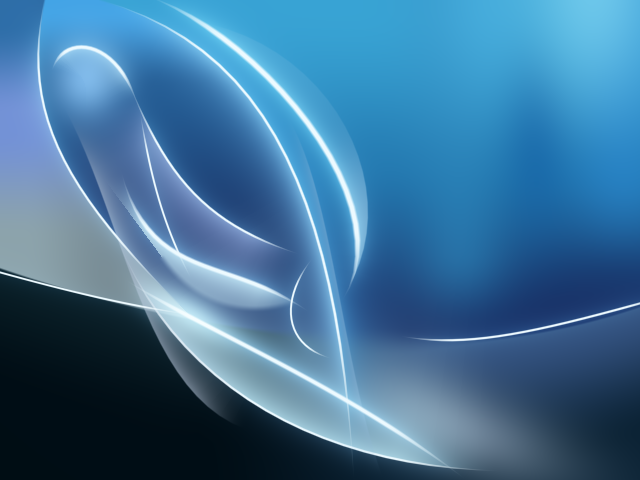
Write a Shadertoy shader that draws this background.

```glsl
// Draws glowing glass ribbons sweeping across a deep blue, softly lit backdrop.

vec2 p;   // current point, in units of canvas height
vec3 col; // colour built up so far

// Cubic curve: x = signed distance (positive to the left of travel), y = parameter.
vec2 curve(vec4 ab, vec4 cd) {
    const float STEPS = 22.;
    vec2 from = ab.xy, nearest = vec2(9, 0);
    for (float i = 1.; i <= STEPS; i++) {
        float t = i / STEPS, s = 1. - t;
        vec2 to = s*s*s*ab.xy + 3.*s*s*t*ab.zw + 3.*s*t*t*cd.xy + t*t*t*cd.zw;
        vec2 along = to - from, rel = p - from;
        float h = clamp(dot(rel, along) / dot(along, along), 0., 1.);
        float dist = length(rel - along * h);
        if (dist < abs(nearest.x)) {
            float side = along.x * rel.y - along.y * rel.x;
            nearest = vec2(side < 0. ? -dist : dist, (i - 1. + h) / STEPS);
        }
        from = to;
    }
    return nearest;
}

// Fades both ends of a curve.
float taper(float t) {
    return smoothstep(0., .25, t) * (1. - smoothstep(.78, 1., t));
}

void blend(vec3 tint, float amount) { col = mix(col, tint, amount); }

// Soft sheet hanging from one side of a curve.
void veil(vec2 k, float side, float width, vec3 tint, float strength) {
    float d = k.x * side;
    blend(tint, smoothstep(-.002, .002, d) * exp(-max(d, 0.) / width) * taper(k.y) * strength);
}

// White core with a blue halo.
void beam(vec2 k, float width, float glow) {
    float fade = taper(k.y), d = abs(k.x);
    col += (1. - col) * vec3(.35, .7, 1) * glow * fade * exp(-d / .02);
    float core = 1. - smoothstep(width * fade * .3, width * fade + .002, d);
    blend(vec3(.93, .98, 1), core * fade);
}

float bump(float x, float center, float width) {
    float d = (x - center) / width;
    return exp(-d * d);
}

void mainImage(out vec4 fragColor, in vec2 fragCoord) {
    p = fragCoord / iResolution.xy * vec2(4. / 3., 1);

    // Main arcs
    vec2 outer = curve(vec4(.304, 1.009, .521, .939), vec4(.851, .583, .712, .372));
    vec2 rim = curve(vec4(.399, .957, .694, .913), vec4(.851, .601, .72, .392));
    vec2 inner = curve(vec4(.208, 1, .573, .896), vec4(.703, .566, .738, -.007));
    vec2 left = curve(vec4(.095, 1.009, .043, .774), vec4(.122, .618, .373, .366));

    // Sky with vertical shafts of light
    col = mix(vec3(.09, .18, .39), vec3(.12, .44, .66), smoothstep(.33, .66, p.y));
    blend(vec3(.22, .64, .83), smoothstep(.55, .98, p.y));
    blend(vec3(.17, .52, .73), .65 * bump(p.x, .96, .11) * smoothstep(.27, .48, p.y));
    blend(vec3(.32, .74, .92), .55 * bump(p.x, 1., .13) * smoothstep(.6, 1., p.y));
    blend(vec3(.07, .37, .64), .6 * bump(p.x, 1.12, .07) * bump(p.y, .7, .17));
    blend(vec3(.17, .54, .82), .6 * bump(p.x, 1.3, .11) * smoothstep(.42, .65, p.y));
    blend(vec3(.5, .84, .95), .75 * bump(p.x, 1.24, .14) * smoothstep(.62, 1.03, p.y));

    // Dark hollow between the arcs
    vec3 hollow = mix(vec3(.09, .18, .38), vec3(.12, .34, .56), smoothstep(.45, .85, p.y));
    hollow = mix(hollow, vec3(.26, .64, .9), smoothstep(.82, .98, p.y));
    blend(hollow, 1. - smoothstep(-.003, .003, inner.x));

    // Pale sheet at the far left
    vec3 pale = mix(vec3(.55, .64, .67), vec3(.45, .57, .84), smoothstep(.5, .73, p.y));
    pale = mix(pale, vec3(.18, .43, .66), smoothstep(.76, .95, p.y));
    pale *= 1. - .16 * smoothstep(.05, .25, p.x);
    blend(pale, 1. - smoothstep(-.003, .003, left.x));

    // Dark ground beneath a curved horizon, blurred near the middle
    float bend = p.x - .9;
    float depth = .287 + (bend < 0. ? .19 : .39) * bend * bend - p.y;
    vec3 ground = mix(vec3(.03, .11, .14), vec3(0, .05, .08), smoothstep(0., .25, depth));
    vec3 haze = mix(vec3(.2, .32, .5), vec3(.04, .13, .2), smoothstep(0., .27, depth));
    float blur = .003 + .03 * bump(p.x, .78, .16);
    blend(mix(ground, haze, smoothstep(.4, .9, p.x)), smoothstep(-blur, blur, depth));

    // Misty sheet at the lower right
    vec2 mist = mat2(.93, .37, -.37, .93) * (p - vec2(.93, .12));
    blend(vec3(.54, .62, .7), .8 * exp(-dot(mist, mist * vec2(15, 130))));

    // Bottom sweep
    vec2 sweep = curve(vec4(.243, .505, .373, .184), vec4(.677, .028, 1.042, .019));
    veil(sweep, 1., .11, vec3(.7, .87, .93), .9);
    beam(sweep, .002, .1);

    // Glass between the arcs
    veil(inner, -1., .055, vec3(.45, .72, .92), .7);
    veil(inner, 1., .06, vec3(.2, .56, .83), .65);
    float crescent = smoothstep(-.002, .002, outer.x) * smoothstep(-.002, .002, -rim.x);
    blend(vec3(.6, .78, .9), crescent * smoothstep(0., .15, rim.y) * mix(.15, .6, smoothstep(.45, .8, rim.y)));
    veil(curve(vec4(.599, .757, .694, .6), vec4(.712, .236, .799, 0)), -1., .016, vec3(.55, .7, .84), .45);

    // Teardrop loop and its sheets
    vec2 cap = curve(vec4(.108, .852, .13, .931), vec4(.243, .922, .286, .783));
    vec2 slope = curve(vec4(.268, .83, .347, .627), vec4(.434, .531, .625, .47));
    vec2 tail = curve(vec4(.13, .783, .26, .549), vec4(.295, .184, .512, .106));
    blend(vec3(.55, .78, .97), .85 * bump(p.x, .18, .075) * bump(p.y, .835, .085));
    veil(slope, -1., .085, vec3(.5, .57, .78), .85);
    veil(tail, 1., .04, vec3(.66, .72, .8), .65);
    veil(cap, -1., .025, vec3(.7, .87, .98), .7);
    beam(cap, .004, .25);
    beam(slope, .002, .3);
    beam(curve(vec4(.292, .766, .313, .635), vec4(.339, .531, .399, .418)), .0015, .2);

    // Bright folded ribbon in the middle
    vec2 fold = curve(vec4(.252, .644, .313, .41), vec4(.469, .47, .646, .349));
    vec2 hem = curve(vec4(.339, .462, .417, .349), vec4(.538, .34, .625, .375));
    veil(fold, -1., .08, vec3(.74, .87, .93), .85 * smoothstep(-.008, .008, hem.x));
    beam(fold, .005, .6);

    // Luminous edges and the flare where they cross
    beam(outer, .007, .75);
    beam(inner, .0025, .45);
    beam(left, .002, .35);
    beam(curve(vec4(.26, .418, .434, .306), vec4(.694, .21, .972, 0)), .005, .7);
    beam(curve(vec4(.651, .462, .582, .375), vec4(.59, .28, .691, .253)), .0015, .2);
    beam(curve(vec4(.833, .3, .99, .271), vec4(1.146, .314, 1.5, .415)), .002, .2);
    beam(curve(vec4(-.2, .489, .06, .415), vec4(.208, .372, .4, .344)), .0015, .1);
    col += (1. - col) * vec3(.45, .64, .71) * bump(p.x, .4, .09) * bump(p.y + .5 * p.x, .54, .04);

    fragColor = vec4(clamp(col, 0., 1.), 1);
}
```
